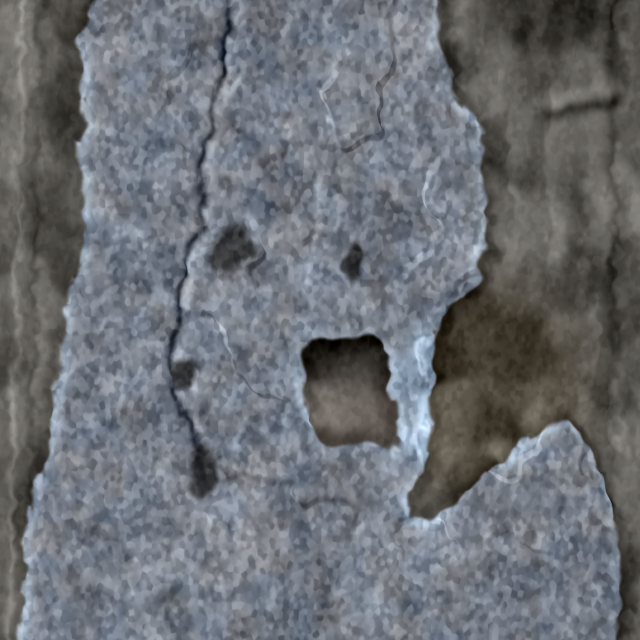
Give the GLSL for this texture, as a WebGL 2 fragment shader.

```glsl
#version 300 es
precision highp float;
uniform vec2 u_resolution;
out vec4 fragColor;

float hash(vec2 p, float seed) {
  vec3 q = fract(vec3(p.xyx) * vec3(0.1031, 0.103, 0.0973) + seed * 0.137);
  q += dot(q, q.yzx + 33.33);
  return fract((q.x + q.y) * q.z);
}

// Soft cellular noise: cell values blended by distance to their seeds.
float cells(vec2 p, float seed) {
  vec2 base = floor(p), f = p - base;
  float total = 0.0, weights = 0.0;
  for (int j = -1; j <= 1; j++)
    for (int i = -1; i <= 1; i++) {
      vec2 g = vec2(i, j), id = base + g;
      vec2 d = g + vec2(hash(id, seed), hash(id, seed + 3.0)) - f;
      float w = exp(-6.0 * dot(d, d));
      total += w * hash(id, seed + 7.0);
      weights += w;
    }
  return total / weights;
}

vec2 warp(vec2 p, float freq, float amp) {
  vec2 q = p.yx * freq;
  return p + amp * (sin(q + vec2(1.3, 4.1)) + 0.6 * sin(q * 2.3 + p * freq)
                    + 0.4 * sin(q * 4.7 + vec2(2.0, 0.5)));
}

float boxDistance(vec2 p, vec2 halfSize, float radius) {
  vec2 q = abs(p) - halfSize + radius;
  return length(max(q, 0.0)) + min(max(q.x, q.y), 0.0) - radius;
}

float blob(vec2 p, vec2 center, vec2 size) {
  return 1.0 - smoothstep(0.55, 1.15, length((p - center) / size));
}

float band(float x, float width) {
  return exp(-x * x / (width * width));
}

// Positive inside the slab, negative in the soil and the sockets.
float slabDistance(vec2 p) {
  float left = 0.034 + 0.06 * smoothstep(0.1, 0.45, p.y)
    + 0.034 * smoothstep(0.48, 0.62, p.y) + 0.02 * smoothstep(0.93, 1.0, p.y);
  float right = 0.755 - 0.055 * smoothstep(0.79, 0.87, p.y)
    - 0.015 * smoothstep(0.87, 1.0, p.y)
    - 0.08 * (1.0 - smoothstep(0.48, 0.57, p.y))
    - 0.03 * (1.0 - smoothstep(0.22, 0.35, p.y));
  float moundTop = 0.2 + 0.145 * smoothstep(0.68, 0.87, p.x)
    - 0.2 * smoothstep(0.88, 1.0, p.x);
  float mound = min(moundTop - p.y, 0.968 - p.x);
  float body = min(p.x - left, max(right - p.x, mound));
  vec2 socket = p - vec2(0.546, 0.385);
  socket.x += 0.18 * socket.y;
  return min(body, boxDistance(socket, vec2(0.067, 0.083), 0.025));
}

float relief(vec2 p) {
  return smoothstep(0.46, 0.6, cells(warp(p, 23.0, 0.008) * vec2(15.0, 12.0), 2.0));
}

vec3 soilColor(vec2 p, float grain, float mottle) {
  float streak = cells(p * vec2(48.0, 7.0), 5.0) - 0.5;
  vec3 color = vec3(0.385, 0.375, 0.355) + 0.13 * streak + 0.1 * grain + 0.2 * mottle;
  // Ochre pit and shaded socket
  color = mix(color, vec3(0.35, 0.32, 0.27) + 0.32 * mottle + 0.12 * grain,
              0.8 * blob(p, vec2(0.77, 0.38), vec2(0.17, 0.2)));
  float socket = blob(p, vec2(0.546, 0.39), vec2(0.13, 0.14));
  color = mix(color, mix(vec3(0.44, 0.41, 0.39), vec3(0.19, 0.18, 0.16),
              smoothstep(0.36, 0.45, p.y)) + 0.2 * mottle + 0.1 * grain, 0.85 * socket);
  // Ledge, hollows and upright grooves
  float ledge = p.y - 0.83 - 0.12 * (p.x - 0.9);
  float ledgeSpan = smoothstep(0.82, 0.87, p.x) * (1.0 - smoothstep(0.95, 0.98, p.x));
  color += ledgeSpan * (0.1 * band(ledge - 0.02, 0.015) - 0.2 * band(ledge, 0.011));
  color -= 0.17 * blob(p, vec2(0.85, 0.98), vec2(0.12, 0.07));
  color -= 0.14 * blob(p, vec2(0.9, 0.56), vec2(0.05, 0.06));
  color -= 0.13 * blob(p, vec2(0.1, 0.83), vec2(0.035, 0.09));
  float groove = p.x - 0.015 - 0.02 * p.y;
  color += 0.13 * band(groove, 0.006) - 0.1 * band(groove - 0.028, 0.008);
  return color - 0.1 * band(p.x - 0.957, 0.009);
}

vec3 stoneColor(vec2 p, float grain, float mottle) {
  vec3 color = vec3(0.465, 0.486, 0.523) + 0.3 * grain + 0.13 * mottle;
  color += vec3(-0.03, 0.0, 0.04) * (cells(p * 26.0, 9.0) - 0.4);
  // Chipped ridges lit from the upper left
  float chipped = 0.25 + 0.75 * smoothstep(0.24, 0.34, p.x) * smoothstep(0.1, 0.22, p.y);
  float slope = relief(p) - relief(p + vec2(-0.007, 0.009));
  color += chipped * slope * vec3(0.14, 0.15, 0.155);
  color += vec3(0.06, 0.1, 0.13) * blob(p, vec2(0.65, 0.39), vec2(0.04, 0.12));
  // Long crack with a pale lip
  float path = 0.264 + 0.05 * smoothstep(0.44, 0.7, p.y) + 0.045 * smoothstep(0.7, 1.0, p.y)
    + 0.046 * (1.0 - smoothstep(0.26, 0.45, p.y));
  float reach = smoothstep(0.22, 0.27, p.y);
  float side = p.x - path;
  color += reach * (0.1 * band(side - 0.014, 0.008) - 0.27 * band(side, 0.0055));
  // Seam across the middle
  float seam = p.x - 0.495 - 0.012 * sin(p.y * 19.0);
  color += 0.1 * band(seam, 0.006) * smoothstep(0.5, 0.57, p.y) * (1.0 - smoothstep(0.7, 0.78, p.y));
  // Dark pits
  float pits = max(blob(p, vec2(0.362, 0.612), vec2(0.037, 0.046)),
                   blob(p, vec2(0.288, 0.42), vec2(0.025, 0.028)));
  pits = max(pits, blob(p, vec2(0.315, 0.27), vec2(0.026, 0.046)));
  pits = max(pits, blob(p, vec2(0.553, 0.59), vec2(0.017, 0.037)));
  return mix(color, vec3(0.17, 0.17, 0.175) + 0.2 * grain, 0.9 * pits);
}

void main() {
  vec2 p = gl_FragCoord.xy / u_resolution;
  float fine = cells(p * vec2(135.0, 105.0), 1.0) - 0.5;
  float coarse = cells(p * vec2(62.0, 50.0), 4.0) - 0.5;
  float grain = 0.65 * fine + 0.5 * coarse;
  float mottle = cells(warp(p, 17.0, 0.01) * 17.0, 6.0) - 0.5;
  vec2 bent = warp(p, 34.0, 0.0035) + 0.012 * vec2(coarse, mottle);
  float d = slabDistance(bent);

  vec3 soil = soilColor(bent, grain, mottle) - 0.13 * band(min(d + 0.004, 0.0), 0.018);
  vec3 stone = stoneColor(bent, grain, mottle);
  stone += vec3(0.11, 0.135, 0.15) * band(d - 0.008, 0.009) * (0.8 + 1.2 * mottle);
  vec3 color = mix(soil, stone, smoothstep(-0.004, 0.004, d));
  fragColor = vec4(clamp(color, 0.0, 1.0), 1.0);
}
```
